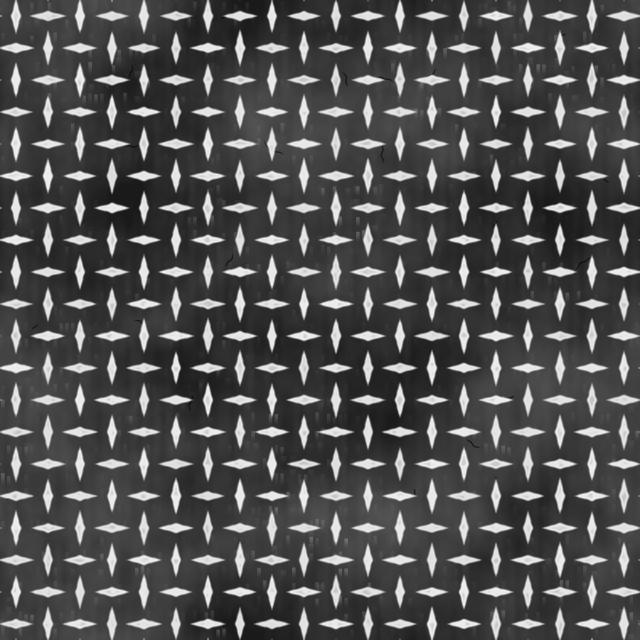
Reproduce this texture procedurally as a Shadertoy shader.

```glsl
float hash(vec2 p) {
    vec3 q = fract(p.xyx * 0.1031);
    q += dot(q, q.yzx + 33.33);
    return fract((q.x + q.y) * q.z);
}

// Value noise that wraps after a whole number of cells
float noise(vec2 uv, vec2 cells, float seed) {
    vec2 p = uv * cells, i = floor(p), f = fract(p);
    f = f * f * (3.0 - 2.0 * f);
    vec2 a = mod(i, cells) + seed, b = mod(i + 1.0, cells) + seed;
    return mix(mix(hash(a), hash(vec2(b.x, a.y)), f.x),
               mix(hash(vec2(a.x, b.y)), hash(b), f.x), f.y);
}

float fbm(vec2 uv, float cells, float seed) {
    float sum = 0.0, gain = 0.5;
    for (int k = 0; k < 5; k++) {
        sum += gain * noise(uv, vec2(cells), seed + float(k) * 17.0);
        cells *= 2.0;
        gain *= 0.5;
    }
    return sum;
}

// Pointed bar along x with a rounded bulge in the middle
float lozenge(vec2 p, float size) {
    p = abs(p);
    float t = p.x / (0.5 * size);
    float halfWidth = 0.097 * (1.0 - t * t) + 0.048 * exp(-p.x * p.x * 90.0);
    return p.y - halfWidth * size;
}

// Faint upright smudges with a crisp top and a fading foot
float smudges(vec2 uv, vec2 cells, float seed) {
    vec2 p = uv * cells, id = mod(floor(p), cells) + seed, f = fract(p);
    float r = hash(id), top = 0.6 + 0.3 * hash(id + 7.0);
    float side = 1.0 - smoothstep(0.2, 0.4, abs(f.x - 0.5));
    float body = smoothstep(0.0, top, f.y) * (1.0 - smoothstep(top, top + 0.1, f.y));
    return side * body * smoothstep(0.72, 1.0, r);
}

// Short curved hairlines, wrapped around the canvas
float scratches(vec2 uv, float pixel) {
    float ink = 0.0;
    for (int k = 0; k < 22; k++) {
        float n = float(k);
        vec2 d = fract(uv - vec2(hash(vec2(n, 3.0)), hash(vec2(n, 41.0))) + 0.5) - 0.5;
        float angle = 6.2832 * hash(vec2(n, 77.0)), len = 0.004 + 0.018 * hash(vec2(n, 9.0));
        d = mat2(cos(angle), sin(angle), -sin(angle), cos(angle)) * d;
        float curve = abs(d.y - 12.0 * d.x * d.x + 0.001 * sin(d.x * 400.0));
        float line = 1.0 - smoothstep(0.0003, 0.0005 + pixel, curve);
        ink = max(ink, line * (1.0 - smoothstep(0.5 * len, len, abs(d.x))));
    }
    return ink;
}

void mainImage(out vec4 fragColor, in vec2 fragCoord) {
    vec2 uv = fragCoord / iResolution.xy;
    float pixel = 1.0 / iResolution.y;

    // Dark plate: clouds, grime, vertical streaks
    float clouds = fbm(uv, 5.0, 11.0), grime = fbm(uv, 16.0, 53.0);
    float streaks = noise(uv, vec2(110.0, 9.0), 31.0);
    float plate = 0.2 + 0.3 * (clouds - 0.48) + 0.12 * (grime - 0.48) + 0.035 * (streaks - 0.5);
    float patches = smoothstep(0.4, 0.75, noise(uv, vec2(9.0), 71.0));
    plate += (0.03 + 0.13 * patches) * smudges(uv, vec2(110.0, 42.0), 5.0);
    plate += 0.06 * patches * smudges(uv + 0.007, vec2(70.0, 50.0), 90.0);
    plate = max(plate, 0.1) * (1.0 - 0.55 * scratches(uv, pixel));

    // Raised bars, alternately lying and standing
    vec2 p = uv * 20.0, cell = floor(p);
    float d = 1.0, tone = 0.9;
    for (int y = -1; y <= 1; y++)
    for (int x = -1; x <= 1; x++) {
        vec2 id = cell + vec2(x, y), q = p - id - 0.5;
        if (mod(id.x + id.y, 2.0) > 0.5) q = q.yx;
        vec2 key = mod(id, 20.0);
        float bar = lozenge(q, 0.95 + 0.1 * hash(key + 23.0));
        if (bar < d) {
            d = bar;
            tone = 0.89 + 0.05 * hash(key + 61.0);
        }
    }

    // Worn edge and mottled top face
    float wear = noise(uv, vec2(160.0), 19.0);
    d += 0.016 * (wear - 0.5);
    float soft = 20.0 * pixel;
    float cover = 1.0 - smoothstep(-0.025 - 0.3 * soft, 0.042 + 0.3 * soft, d);
    float face = 1.0 - smoothstep(-0.1, -0.035, d);
    tone -= face * (0.02 + 0.11 * smoothstep(0.45, 0.9, noise(uv, vec2(130.0), 83.0)));
    fragColor = vec4(vec3(mix(plate, tone, cover)), 1.0);
}
```
